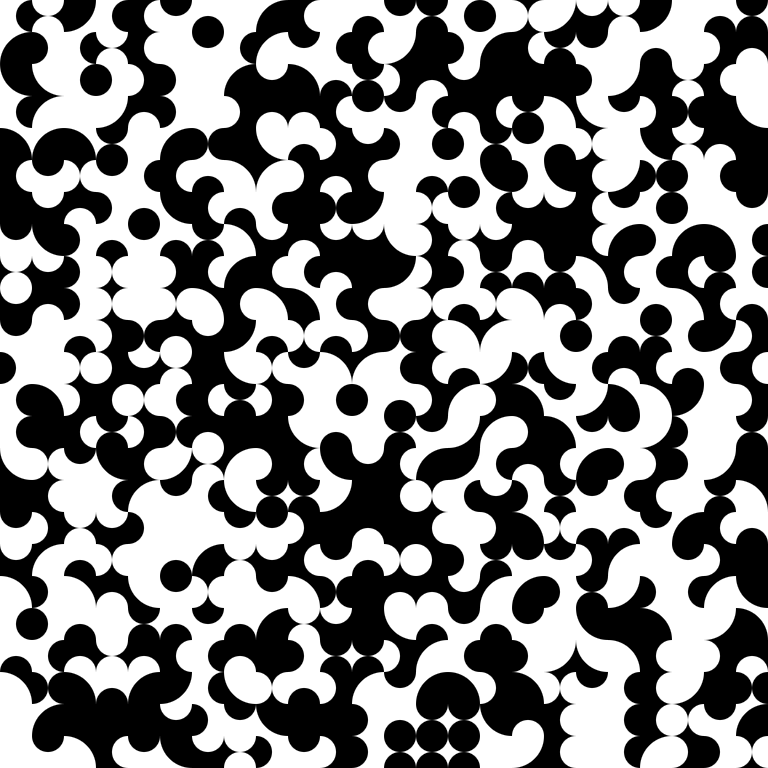
Give the GLSL for this pattern, as a Shadertoy shader.

```glsl
// Black and white blobs on a square grid. Every grid edge gets a random ink;
// each cell joins its four edges with half discs on edge midpoints, or with a
// quarter disc around a corner when two neighbouring edges share an ink.

#define CELLS 24.0         // cells across and down
#define WHITE_SHARE 0.5    // chance that an edge is white
#define SEED 17u           // picks another arrangement
#define SOFTNESS 1.1       // edge blur, in output samples
#define DARK vec3(0.0)
#define LIGHT vec3(1.0)

// Integer hash of a grid position and a channel, in 0..1
float hash(vec2 id, uint channel) {
    uvec2 u = uvec2(ivec2(id) + 64);
    uint h = u.x * 0x9E37u + u.y * 0x85EBCAu + (channel + SEED) * 0xC2B2u;
    h = (h ^ (h >> 16)) * 0x7FEB352Du;
    h = (h ^ (h >> 15)) * 0x846CA68Bu;
    h ^= h >> 16;
    return float(h >> 8) / 16777216.0;
}

// Ink of an edge: channel 0 is vertical, channel 1 horizontal
float edgeInk(vec2 id, uint channel) {
    return step(hash(id, channel), WHITE_SHARE);
}

// Distance to a half disc on an edge, far away if the edge has the other ink
float halfDisc(vec2 p, vec2 middle, float ink, float discInk) {
    return ink == discInk ? length(p - middle) - 0.5 : 1.0;
}

void mainImage(out vec4 fragColor, in vec2 fragCoord) {
    vec2 grid = fragCoord / iResolution.y * CELLS;
    vec2 cell = floor(grid);
    vec2 p = grid - cell;

    // Inks shared with the neighbouring cells
    float left   = edgeInk(cell, 0u);
    float right  = edgeInk(cell + vec2(1, 0), 0u);
    float bottom = edgeInk(cell, 1u);
    float top    = edgeInk(cell + vec2(0, 1), 1u);
    float count  = left + right + bottom + top;

    // The rarer ink forms the discs; a tie is settled at random
    float coin = step(0.5, hash(cell, 2u));
    float discInk = count < 2.0 ? 1.0 : count > 2.0 ? 0.0 : coin;

    float d;
    if (count == 2.0 && left != right) {
        // Quarter disc around the corner between two equal edges
        vec2 corner = vec2(right == discInk, top == discInk);
        d = length(p - corner) - 1.0;
    } else {
        // Half discs on every edge of the disc ink
        d = min(min(halfDisc(p, vec2(0.0, 0.5), left, discInk),
                    halfDisc(p, vec2(1.0, 0.5), right, discInk)),
                min(halfDisc(p, vec2(0.5, 0.0), bottom, discInk),
                    halfDisc(p, vec2(0.5, 1.0), top, discInk)));
    }

    // Smooth coverage, then ink
    float blur = SOFTNESS * CELLS / iResolution.y;
    float cover = clamp(0.5 - d / blur, 0.0, 1.0);
    fragColor = vec4(mix(DARK, LIGHT, mix(1.0 - discInk, discInk, cover)), 1.0);
}
```
